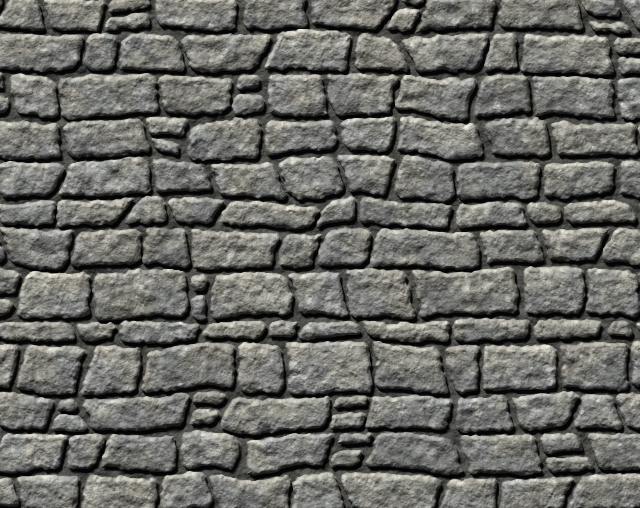
This texture is drawn by a WebGL 1 fragment shader. Its source:

```glsl
precision highp float;
// Dry stone wall: uneven courses of rough grey blocks lit from above left.
// Jittered rows and columns give rounded boxes; their distance plus noise
// makes a relief that is shaded, shadowed and dusted with pale lichen.
uniform vec2 u_resolution;

const float ROWS = 13.0;            // courses per canvas height
const float COLS = 7.6;             // stones per canvas height
const float ROW_JITTER = 0.54;
const float COL_JITTER = 0.74;
const float SLANT = 0.24;           // lean of the stone sides
const float GAP = 0.0022;           // least half width of a joint
const float CORNER = 0.018;         // largest corner radius
const float BEVEL = 0.011;          // width of the worn stone edge
const float BULGE = 0.0075;         // height of a stone above the mortar
const float ROUGHNESS = 0.0125;
const float GRAIN = 40.0;           // coarsest pits per canvas height
const vec3 LIGHT = vec3(-0.27, 0.74, 0.62);
const vec2 SHADOW_SHIFT = vec2(-0.0045, 0.008);
const vec3 COOL_STONE = vec3(0.70, 0.71, 0.70);
const vec3 WARM_STONE = vec3(0.76, 0.75, 0.70);
const vec3 LICHEN = vec3(0.90, 0.90, 0.86);
const vec3 MORTAR = vec3(0.60, 0.60, 0.57);

float hash(vec2 p) {
  return fract(sin(dot(p, vec2(127.1, 311.7))) * 43758.5453);
}

float noise(vec2 p) {
  vec2 i = floor(p), f = fract(p);
  f = f * f * (3.0 - 2.0 * f);
  return mix(mix(hash(i), hash(i + vec2(1, 0)), f.x),
             mix(hash(i + vec2(0, 1)), hash(i + vec2(1, 1)), f.x), f.y);
}

float fbm(vec2 p) {
  float sum = 0.0, amp = 0.5;
  for (int i = 0; i < 4; i++) {
    sum += amp * noise(p);
    p = mat2(1.6, 1.2, -1.2, 1.6) * p + 7.3;
    amp *= 0.5;
  }
  return sum;
}

float rowEdge(float i) {
  return i + ROW_JITTER * (hash(vec2(i, 3.7)) - 0.5);
}

// Slanted side between two stones of a course
float sideEdge(float i, float row, float v) {
  float slant = SLANT * (hash(vec2(i, row + 50.0)) - 0.5);
  return i + COL_JITTER * (hash(vec2(i, row + 9.0)) - 0.5) + slant * v;
}

// x: depth inside the stone, y: stone id, z: height within it, -1 to 1
vec3 stone(vec2 p) {
  vec2 grain = p;
  p += 0.020 * (vec2(noise(p * 14.0), noise(p * 10.0 + 31.0)) - 0.5);
  float y = p.y * ROWS, row = floor(y);
  if (y < rowEdge(row)) row -= 1.0;
  else if (y >= rowEdge(row + 1.0)) row += 1.0;
  float lo = rowEdge(row), hi = rowEdge(row + 1.0);
  float v = (y - lo) / (hi - lo) * 2.0 - 1.0;
  float x = p.x * COLS + 9.0 * hash(vec2(row, 1.3)), col = floor(x);
  if (x < sideEdge(col, row, v)) col -= 1.0;
  else if (x >= sideEdge(col + 1.0, row, v)) col += 1.0;
  float left = sideEdge(col, row, v), right = sideEdge(col + 1.0, row, v);
  float id = hash(vec2(col, row + 21.0));
  // Some narrow places in tall courses hold two stones, one on the other
  float width = sideEdge(col + 1.0, row, 0.0) - sideEdge(col, row, 0.0);
  if (width < 0.75 && hi - lo > 0.95 && id > 0.4) {
    float split = mix(lo, hi, 0.4 + 0.25 * fract(id * 17.0));
    if (y > split) { lo = split; id = fract(id * 7.0); }
    else hi = split;
  }
  // Rounded, slightly tilted box with a rough outline
  vec2 scale = vec2(COLS, ROWS);
  vec2 local = (vec2(x, y) - 0.5 * vec2(left + right, lo + hi)) / scale;
  vec2 gap = GAP + 0.004 * vec2(fract(id * 31.0), fract(id * 53.0));
  vec2 halfSize = max(0.5 * vec2(right - left, hi - lo) / scale - gap, 0.003);
  local.y += 0.10 * (fract(id * 91.0) - 0.5) * local.x;
  float r = min(CORNER * mix(0.4, 1.0, fract(id * 67.0)),
                0.8 * min(halfSize.x, halfSize.y));
  vec2 q = abs(local) - halfSize + r;
  float d = r - length(max(q, 0.0)) - min(max(q.x, q.y), 0.0);
  d += 0.006 * (noise(grain * 45.0) - 0.5) + 0.005 * (noise(grain * 110.0) - 0.5);
  return vec3(d, id, clamp(local.y / halfSize.y, -1.0, 1.0));
}

float relief(vec2 p, float depth) {
  float t = 1.0 - clamp(depth / BEVEL, 0.0, 1.0);
  return BULGE * (1.0 - t * t) + ROUGHNESS * fbm(p * GRAIN);
}

void main() {
  vec2 p = gl_FragCoord.xy / u_resolution.y;
  vec3 s = stone(p);
  float inside = smoothstep(-0.0012, 0.0012, s.x);
  // Surface normal from the slope of the relief
  vec2 e = vec2(0.0016, 0.0);
  vec2 slope = (vec2(relief(p + e.xy, stone(p + e.xy).x),
                     relief(p + e.yx, stone(p + e.yx).x)) - relief(p, s.x)) / e.x;
  float diffuse = max(dot(normalize(vec3(-slope, 1.0)), LIGHT), 0.0);
  // Stone tint, dust on the upper parts, lichen flecks and curls
  float warmth = smoothstep(0.32, 0.62, fbm(p * 15.0 + 40.0) + 0.12 * s.z);
  vec3 albedo = mix(COOL_STONE, WARM_STONE, warmth);
  albedo *= 0.88 + 0.16 * fract(s.y * 13.0) + 0.05 * s.z;
  float curls = 1.0 - smoothstep(0.02, 0.10, abs(noise(p * 62.0) - 0.5));
  float flecks = smoothstep(0.54, 0.68, fbm(p * 48.0 + 11.0));
  albedo = mix(albedo, LICHEN, 0.55 * max(flecks, curls * warmth * 0.6));
  albedo *= 0.72 + 0.56 * fbm(p * 90.0);
  // Joints: mortar that falls into shadow below and right of the stones
  float shadow = smoothstep(-0.001, 0.004, stone(p + SHADOW_SHIFT).x);
  float shade = 1.0 - 0.93 * shadow * (1.0 - smoothstep(0.0, 0.003, s.x));
  shade *= mix(0.68, 1.0, smoothstep(-0.003, 0.004, s.x));
  vec3 color = mix(MORTAR, albedo, inside) * (0.17 + 0.87 * diffuse) * shade;
  gl_FragColor = vec4(color, 1.0);
}
```
